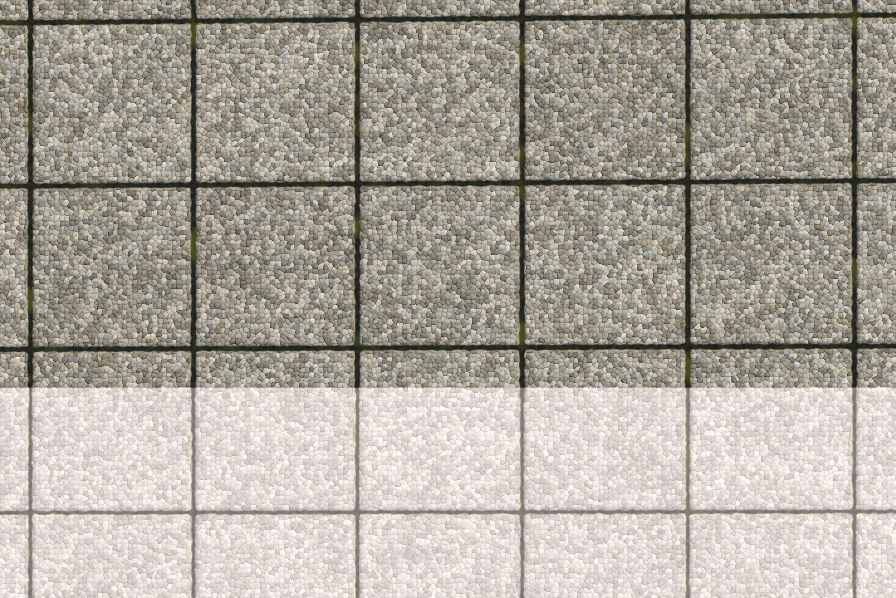
This texture is drawn by a Shadertoy shader. Its source:

```glsl
// Square pebble-faced paving slabs with dark, slightly mossy joints.
// A gently skewed grid gives the slabs, cellular noise gives the pebbles,
// gradient noise adds wear, and a straight edge divides shade from pale sun.

const float SLAB = 0.274;        // slab pitch, in canvas heights
const float SUN_EDGE = 0.3516;   // height of the pale lower band
const vec3 SHADE_STONE = vec3(0.615, 0.595, 0.548);
const vec3 SUN_STONE   = vec3(0.895, 0.862, 0.845);
const vec3 SHADE_JOINT = vec3(0.12, 0.13, 0.11);
const vec3 SUN_JOINT   = vec3(0.49, 0.46, 0.46);
const vec3 SHADE_RIM   = vec3(0.74, 0.70, 0.56);
const vec3 SUN_RIM     = vec3(0.96, 0.92, 0.82);
const vec3 MOSS        = vec3(0.29, 0.33, 0.10);

vec2 hash2(vec2 p) {
    vec3 q = fract(p.xyx * vec3(0.1031, 0.1030, 0.0973));
    q += dot(q, q.yzx + 33.33);
    return fract((q.xx + q.yz) * q.zy);
}

float cornerSlope(vec2 cell, vec2 corner, vec2 f) {
    float angle = 6.28318 * hash2(cell + corner).x;
    return dot(vec2(cos(angle), sin(angle)), f - corner);
}

// Gradient noise, roughly -0.7 to 0.7
float gradientNoise(vec2 p) {
    vec2 c = floor(p), f = fract(p);
    vec2 u = f * f * f * (f * (f * 6.0 - 15.0) + 10.0);
    float low  = mix(cornerSlope(c, vec2(0, 0), f), cornerSlope(c, vec2(1, 0), f), u.x);
    float high = mix(cornerSlope(c, vec2(0, 1), f), cornerSlope(c, vec2(1, 1), f), u.x);
    return mix(low, high, u.y);
}

// Pebbles: x = gap distance, y = random tone, z = side lighting
vec3 pebbles(vec2 p) {
    vec2 c = floor(p), f = fract(p), toStone = vec2(0.0);
    float nearest = 8.0, second = 8.0, tone = 0.0;
    for (int y = -1; y <= 1; y++)
    for (int x = -1; x <= 1; x++) {
        vec2 o = vec2(x, y), h = hash2(c + o);
        vec2 r = o + 0.1 + 0.8 * h - f;
        float d = length(r);
        if (d < nearest) {
            second = nearest;
            nearest = d;
            toStone = r;
            tone = hash2(c + o + 71.0).y;
        } else second = min(second, d);
    }
    return vec3(second - nearest, tone, dot(-toStone, vec2(0.6, 0.8)));
}

// Slab grid with a slight lens stretch across and tilt down the canvas
vec2 slabGrid(vec2 p) {
    float u = (p.x - 0.0508) / 0.272;
    float v = (p.y - 0.1426 - 0.0013 * p.x) / (0.273 + 0.0025 * p.x);
    return vec2(u - 0.00257 * u * u, v);
}

// Negative inside the slab
float roundedSquare(vec2 p, float halfSize, float radius) {
    vec2 q = abs(p) - halfSize + radius;
    return length(max(q, 0.0)) + min(max(q.x, q.y), 0.0) - radius;
}

// Brightness offset of the pebbled face around its mean
float stoneRelief(vec2 p, vec3 stone) {
    float gap = 1.0 - smoothstep(0.0, 0.3, stone.x);
    float fine = gradientNoise(p * 210.0);
    float blotch = gradientNoise(p * 9.0) + 0.6 * gradientNoise(p * 31.0);
    return 0.30 * (stone.y - 0.47) + 0.15 * stone.z - 0.13 * gap
         + 0.13 * fine + 0.045 * blotch + 0.025;
}

void mainImage(out vec4 fragColor, in vec2 fragCoord) {
    float px = 1.0 / iResolution.y;
    vec2 p = fragCoord * px;
    float sun = 1.0 - smoothstep(-px, px, p.y - SUN_EDGE);

    // Slab coordinates with ragged edges
    vec2 grid = slabGrid(p), id = floor(grid);
    vec2 local = (fract(grid) - 0.5) * SLAB;
    vec2 ragged = vec2(gradientNoise(p * 95.0), gradientNoise(p * 95.0 + 40.0));
    local += 0.0024 * ragged;
    float edge = roundedSquare(local, 0.5 * SLAB, 0.009);

    // Pebbled face, with a tone for each slab and each stone
    vec3 stone = pebbles(p * 122.0);
    float relief = stoneRelief(p, stone) + 0.045 * (hash2(id + 19.0).x - 0.5);
    vec3 tint = vec3(0.035, 0.0, -0.045) * (hash2(vec2(stone.y * 917.0, 3.0)).x - 0.5);
    vec3 color = mix(SHADE_STONE + relief + tint, SUN_STONE + 0.50 * relief + 0.5 * tint, sun);

    // Lit rim along the top and right of each slab
    float rimDepth = 0.5 * SLAB - max(local.x, local.y);
    float rimWear = smoothstep(-0.35, 0.35, gradientNoise(p * 55.0 + 8.0));
    float rim = (1.0 - smoothstep(0.005, 0.010, rimDepth)) * mix(0.25, 0.85, rimWear);
    color = mix(color, mix(SHADE_RIM, SUN_RIM, sun) + 0.35 * relief, rim);

    // Dark joint, thinner in the sun, with soft dirt beside it
    float halfJoint = mix(0.0042, 0.0030, sun);
    float joint = smoothstep(-px, px, edge + halfJoint);
    float dirt = smoothstep(-0.012, -0.003, edge) * (1.0 - rim);
    color *= 1.0 - 0.24 * dirt * (1.0 - 0.5 * sun);
    vec3 jointColor = mix(SHADE_JOINT, SUN_JOINT, sun) + 0.08 * gradientNoise(p * 130.0);

    // Moss gathers in patches, mostly on the upright joints
    float upright = step(abs(local.y), abs(local.x));
    float moss = smoothstep(0.05, 0.4, gradientNoise(p * 17.0 + 5.0)) * mix(0.35, 0.8, upright);
    jointColor = mix(jointColor, MOSS + 0.22 * sun, moss * (1.0 - 0.4 * sun));
    color = mix(color, jointColor, joint * 0.95);

    fragColor = vec4(clamp(color, 0.0, 1.0), 1.0);
}
```
